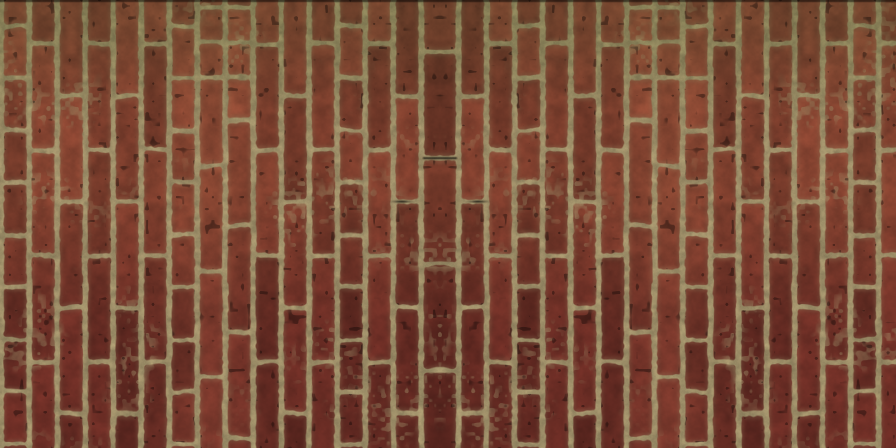
Write a WebGL 1 fragment shader that draws this texture.

```glsl
precision highp float;
// Weathered red brick wall laid in upright columns, mirrored about a wide central column.

uniform vec2 u_resolution;

const float AXIS = 0.982;          // mirror line, in canvas heights
const float CENTER_HALF = 0.0417;  // half width of the central column
const float COLUMN = 0.0625;       // width of the other columns

float hash(vec2 p) {
  vec3 q = fract(p.xyx * vec3(0.1031, 0.1030, 0.0973));
  q += dot(q, q.yzx + 33.33);
  return fract((q.x + q.y) * q.z);
}

float noise(vec2 p) {
  vec2 i = floor(p);
  vec2 f = fract(p);
  f = f * f * (3.0 - 2.0 * f);
  float low = mix(hash(i), hash(i + vec2(1.0, 0.0)), f.x);
  float high = mix(hash(i + vec2(0.0, 1.0)), hash(i + 1.0), f.x);
  return mix(low, high, f.y);
}

float fbm(vec2 p) {
  float sum = 0.0;
  float amp = 0.5;
  for (int i = 0; i < 4; i++) {
    sum += amp * noise(p);
    p = p * 2.03 + 17.3;
    amp *= 0.5;
  }
  return sum;
}

float bump(float x, float center, float width) {
  float t = (x - center) / width;
  return exp(-t * t);
}

bool isColumn(float column, float index) {
  return abs(column - index) < 0.5;
}

// First joint depth and joint spacing of a column
vec2 jointLayout(float column) {
  if (isColumn(mod(column, 6.0), 3.0)) return vec2(0.0573, 0.1168);
  float start = mod(column, 2.0) < 0.5 ? 0.098 : 0.2135;
  if (isColumn(column, 0.0)) start = 0.116;
  if (isColumn(column, 7.0)) start = 0.0315;
  if (isColumn(column, 8.0)) start = 0.134;
  return vec2(start, 0.2365);
}

// Returns column, row, distance to side joint, distance to end joint
vec4 brickCell(float side, float depth) {
  float u = (side - CENTER_HALF) / COLUMN;
  float column = max(floor(u) + 1.0, 0.0);
  float f = fract(u);
  float sideGap = column < 0.5 ? CENTER_HALF - side : min(f, 1.0 - f) * COLUMN;
  vec2 layout = jointLayout(column);
  bool patched = abs(column - 7.5) < 1.0;
  if (patched && depth < 0.172) layout = vec2(0.095, 0.077);
  float t = (depth - layout.x) / layout.y;
  float endGap = min(fract(t), 1.0 - fract(t)) * layout.y;
  if (patched) endGap = min(endGap, abs(depth - 0.172));
  return vec4(column, floor(t), sideGap, endGap);
}

// Signed distance to a rounded brick, negative inside
float brickDistance(vec2 gaps, vec2 mortarHalf, float radius) {
  vec2 q = radius + mortarHalf - gaps;
  return length(max(q, 0.0)) - radius;
}

vec3 brickColor(float depth, float side, vec2 id, float grain) {
  vec3 c = mix(vec3(0.435, 0.255, 0.17), vec3(0.475, 0.235, 0.17), smoothstep(0.0, 0.3, depth));
  c = mix(c, vec3(0.395, 0.165, 0.135), smoothstep(0.35, 0.8, depth));
  float glow = bump(side, 0.52, 0.1) + 0.7 * bump(side, 0.95, 0.15) * (1.0 - depth);
  c += vec3(0.055, 0.04, 0.025) * glow;
  c *= 1.0 - 0.1 * bump(side, 0.0, 0.05);
  c *= 0.89 + 0.22 * hash(id + 5.7);
  return c * (0.84 + 0.32 * grain);
}

void main() {
  vec2 p = gl_FragCoord.xy / u_resolution.y;
  float depth = 1.0 - p.y;
  float side = abs(p.x - AXIS);
  vec2 m = vec2(side, depth);

  // Slightly crooked brick edges
  vec2 wobble = vec2(noise(m * 32.0), noise(m * 32.0 + 41.0)) - 0.5;
  vec4 cell = brickCell(side + wobble.x * 0.002, depth + wobble.y * 0.006);
  float grain = fbm(m * 45.0);
  float rough = (noise(m * 110.0) - 0.5) * 0.003;
  float d = brickDistance(cell.zw, vec2(0.0062, 0.005), 0.006) + rough;
  float soft = max(0.0022, 0.75 / u_resolution.y);
  float mortarMask = smoothstep(-soft, soft, d);

  // Brick faces with lime scuffs and dark pits
  vec3 brick = brickColor(depth, side, cell.xy, grain);
  vec3 mortar = mix(vec3(0.53, 0.50, 0.34), vec3(0.62, 0.56, 0.41), smoothstep(0.0, 0.35, depth));
  mortar *= 0.82 + 0.36 * fbm(m * 70.0 + 9.0);
  float worn = smoothstep(0.5, 0.72, fbm(m * 9.0 + 3.0)) * smoothstep(0.5, 0.75, noise(m * 95.0));
  float rim = bump(min(cell.z, cell.w), 0.005, 0.007);
  brick = mix(brick, mortar, clamp(0.4 * worn + 0.2 * rim, 0.0, 0.6));
  brick *= 1.0 - 0.35 * smoothstep(0.84, 0.95, noise(m * 75.0 + 60.0));
  vec3 color = mix(brick, mortar, mortarMask);

  // Shadowed joints beside the axis and along the top edge
  float crack = bump(depth, 0.353, 0.003) * (1.0 - smoothstep(0.034, 0.042, side));
  crack += bump(depth, 0.45, 0.003) * bump(side, 0.085, 0.018);
  color *= 1.0 - 0.6 * min(crack, 1.0);
  color *= 1.0 - 0.5 * (1.0 - smoothstep(0.002, 0.007, depth));
  gl_FragColor = vec4(color, 1.0);
}
```
